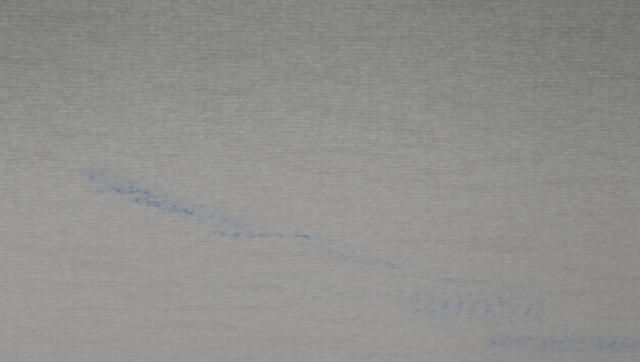
A Shadertoy shader for this texture:

```glsl
// Pale grey woven cloth under soft light, with a broken blue stain descending to the right.

float hash(vec2 c) {
    return fract(sin(dot(c, vec2(127.1, 311.7))) * 4375.85);
}

// Cellular noise: x = distance to the nearest seed, y = tone of its cell
vec2 cellular(vec2 p) {
    vec2 base = floor(p);
    vec2 nearest = vec2(9.0, 0.0);
    for (int j = -1; j <= 1; j++) {
        for (int i = -1; i <= 1; i++) {
            vec2 c = base + vec2(i, j);
            vec2 seed = c + 0.5 + 0.75 * (vec2(hash(c), hash(c + 57.0)) - 0.5);
            float d = length(p - seed);
            if (d < nearest.x) nearest = vec2(d, hash(c + 23.0));
        }
    }
    return nearest;
}

// Soft-edged stroke from a to b, fading toward b
float stroke(vec2 p, vec2 a, vec2 b, float width, float fade) {
    vec2 ab = b - a;
    float t = clamp(dot(p - a, ab) / dot(ab, ab), 0.0, 1.0);
    float d = length(p - a - t * ab) / width;
    return exp(-d * d) * (1.0 - fade * t);
}

// Thread coordinates: rows tilt and widen toward the top
vec2 threadSpace(vec2 p) {
    float y = p.y + 0.065 * p.x * p.y * p.y;
    y += 0.0015 * sin(p.x * 9.0 + p.y * 14.0) + 0.0008 * sin(p.x * 41.0 - p.y * 33.0);
    return vec2(p.x, y * (112.0 - 16.0 * y));
}

// Irregular raised stitches laid along loose rows, centred near zero
float weave(vec2 q) {
    vec2 stitch = cellular(vec2(q.x * 44.0, q.y));
    vec2 grain = cellular(vec2(q.x * 105.0 + 40.0, q.y * 1.3));
    float bump = 0.45 - stitch.x;
    float row = sin(6.2832 * q.y + 1.6 * sin(q.x * 23.0 + q.y * 0.7));
    return 1.1 * bump + 0.75 * (stitch.y - 0.5) + 0.7 * (grain.y - 0.5) + 0.28 * row;
}

// Pigment caught in small, row-aligned flecks
float flecks(vec2 q, float columns, float threshold) {
    vec2 cell = cellular(vec2(q.x * columns, q.y));
    return smoothstep(0.65, 0.15, cell.x) * smoothstep(threshold, threshold + 0.3, cell.y);
}

void mainImage(out vec4 fragColor, in vec2 fragCoord) {
    vec2 uv = fragCoord / iResolution.xy;
    vec2 p = fragCoord / iResolution.y;
    vec2 q = threadSpace(p);

    // Broad light: bright lower left, falling off upward and to the right
    float light = 0.602 - 0.085 * smoothstep(0.42, 1.08, uv.y);
    light -= 0.058 * smoothstep(0.5, 1.05, uv.x);
    light -= 0.025 * smoothstep(0.25, 0.0, uv.x) * smoothstep(0.3, 1.0, uv.y);
    light -= 0.01 * smoothstep(0.12, 0.0, uv.y);
    vec3 cloth = light * mix(vec3(1.005, 1.0, 0.99), vec3(1.0, 1.0, 0.975), uv.y * uv.y);

    // Thread relief, crisper above and flatter below
    float relief = mix(0.021, 0.036, smoothstep(0.1, 0.8, uv.y));
    cloth += relief * weave(q);

    // Occasional dark threads of limited length
    float thread = cellular(vec2(p.x * 6.0, q.y * 0.7)).y;
    cloth -= 0.014 * smoothstep(0.75, 1.0, thread);

    // Main smear and the thin trails that continue it
    float smear = stroke(p, vec2(0.26, 0.51), vec2(0.68, 0.37), 0.027, 0.55);
    float dotted = stroke(p, vec2(0.58, 0.353), vec2(0.85, 0.347), 0.006, 0.2);
    float upper = stroke(p, vec2(0.27, 0.473), vec2(0.42, 0.47), 0.006, 0.3);
    float ridge = stroke(p, vec2(0.38, 0.445), vec2(0.53, 0.412), 0.008, 0.2);
    float trail = stroke(p, vec2(0.84, 0.335), vec2(1.10, 0.255), 0.022, 0.5);
    float link = stroke(p, vec2(1.08, 0.26), vec2(1.40, 0.19), 0.025, 0.3);
    float faint = stroke(p, vec2(0.58, 0.21), vec2(1.12, 0.175), 0.025, 0.0);
    float patchy = stroke(p, vec2(1.16, 0.155), vec2(1.47, 0.145), 0.045, 0.0);
    float lower = stroke(p, vec2(1.36, 0.058), vec2(1.80, 0.05), 0.021, 0.3);

    // Upright bands break the right-hand patch
    float bands = pow(0.5 + 0.5 * sin(p.x * 165.0 + 0.9 * sin(p.y * 70.0)), 2.0);
    float fine = flecks(q, 65.0, 0.5);
    float dots = flecks(q, 48.0, 0.15);
    float ink = smear * (0.2 + 0.42 * fine);
    ink += (dotted + upper + ridge) * (0.08 + 0.6 * dots);
    ink += 0.4 * trail * (0.15 + fine) + (0.2 * link + 0.13 * faint) * (0.05 + fine);
    ink += patchy * (0.06 + 0.4 * bands * dots + 0.12 * fine);
    ink += lower * (0.16 + 0.35 * fine);

    vec3 blue = light * vec3(0.68, 0.76, 0.92);
    fragColor = vec4(mix(cloth, blue, clamp(ink, 0.0, 0.9)), 1.0);
}
```
